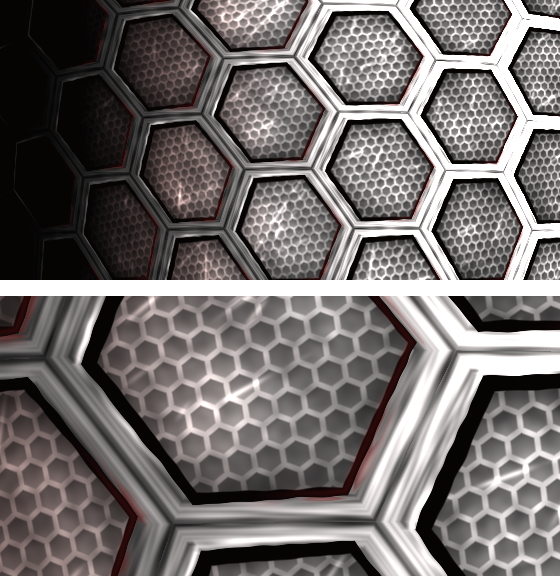
Top, the full canvas; bottom, a detail of the centre.
A Shadertoy shader for this texture:

```glsl
const vec2 LATTICE = vec2(1.7320508, 1.0);
const vec3 RIM_BLACK = vec3(0.025, 0.012, 0.012);
const vec3 RUST = vec3(0.36, 0.06, 0.06);
const vec3 STEEL = vec3(1.0, 0.98, 0.975);
const vec3 WARM_MESH = vec3(1.0, 0.82, 0.80);

vec2 hash2(vec2 p) {
    vec3 q = fract(p.xyx * vec3(0.1031, 0.1030, 0.0973));
    q += dot(q, q.yzx + 33.33);
    return fract((q.xx + q.yz) * q.zy);
}

float gradientNoise(vec2 p) {
    vec2 i = floor(p), f = fract(p);
    vec2 u = f * f * f * (f * (f * 6.0 - 15.0) + 10.0);
    vec2 o = vec2(0.0, 1.0);
    float a = dot(hash2(i) * 2.0 - 1.0, f);
    float b = dot(hash2(i + o.yx) * 2.0 - 1.0, f - o.yx);
    float c = dot(hash2(i + o.xy) * 2.0 - 1.0, f - o.xy);
    float d = dot(hash2(i + 1.0) * 2.0 - 1.0, f - 1.0);
    return mix(mix(a, b, u.x), mix(c, d, u.x), u.y);
}

// Offset from the centre of the nearest flat-topped hexagon
vec2 hexLocal(vec2 p) {
    vec2 a = p - LATTICE * round(p / LATTICE);
    vec2 h = p - 0.5 * LATTICE;
    vec2 b = h - LATTICE * round(h / LATTICE);
    return dot(a, a) < dot(b, b) ? a : b;
}

float hexRadius(vec2 p, float sideScale) {
    p = abs(p);
    return max(p.y, sideScale * dot(p, vec2(0.8660254, 0.5)));
}

// Curved, leaning sheet to flat honeycomb coordinates
vec2 unwarp(vec2 uv) {
    float lean = 0.30 - 0.135 * uv.x;
    float d = uv.x + lean * (uv.y - 0.479) - 1.164;
    float s = 2.667 * d + 0.62 * d * d * d;
    float t = (uv.y - 0.602 + 0.0065 * s * s) / (0.408 - 0.005 * min(s * s, 16.0));
    return vec2((s + 2.5) * 0.8660254, t * (1.02 + 0.04 * t));
}

float ridge(float x, float centre, float width) {
    float d = (x - centre) / width;
    return exp(-d * d);
}

// Faint broken scratches inside one large cell
float scratches(vec2 local, vec2 id, float pixel) {
    float sum = 0.0;
    for (int k = 0; k < 4; k++) {
        vec2 h = hash2(id * 7.0 + float(k) * 3.7 + 20.0);
        float angle = 0.25 + 1.1 * h.x;
        vec2 along = vec2(cos(angle), sin(angle));
        float across = dot(local, vec2(-along.y, along.x)) - (h.y - 0.5) * 0.6;
        float run = dot(local, along);
        float broken = smoothstep(-0.05, 0.25, gradientNoise(vec2(run * 5.0, h.x * 40.0)));
        sum += broken * ridge(across, 0.0, 0.005 + pixel);
    }
    return sum;
}

vec3 meshColor(vec2 p, vec2 local, vec2 id, float x, float pixel) {
    vec2 m = 12.0 * vec2(p.y - 0.15 * p.x, p.x);
    vec2 cell = hexLocal(m);
    float edge = 0.5 - hexRadius(cell, 1.0);
    float soft = 12.0 * pixel;
    float wall = 1.0 - smoothstep(0.07 - 0.5 * soft, 0.11 + soft, edge);
    float patches = gradientNoise(p * 3.5 + 9.0);
    float grain = gradientNoise(m * 1.7);
    float right = smoothstep(0.9, 1.6, x);
    float ground = mix(0.43, 0.33, right) - 0.22 * cell.x + 0.12 * grain;
    float value = mix(ground, 0.70 + 0.35 * grain, wall);
    float light = smoothstep(0.22, 0.95, x) * (1.0 + 0.5 * patches);
    light *= 0.88 + 0.24 * hash2(id + 40.0).x;
    light *= 1.0 - 0.55 * smoothstep(0.22, 0.5, length(local));
    value = value * light * 1.15 + 0.45 * light * scratches(local, id, pixel);
    return value * mix(WARM_MESH, STEEL, smoothstep(0.5, 1.1, x));
}

vec3 frameColor(vec2 p, vec2 local, float edge, float opening, float facing, vec2 uv) {
    float streak = gradientNoise(vec2(edge * 75.0, dot(local, vec2(5.0, 3.0))));
    float smudge = gradientNoise(p * 7.0);
    float light = 0.07 * smoothstep(0.0, 0.5, uv.x) + 0.50 * uv.x * uv.x;
    light *= 1.0 + 0.5 * (uv.y - 0.5) * smoothstep(0.4, 0.9, uv.x);
    float profile = 0.75 + 0.65 * ridge(edge, 0.035, 0.02) - 0.3 * ridge(edge, 0.0, 0.012);
    float value = light * (profile + 0.75 * streak + 0.4 * smudge);
    // Bright lip on the side turned to the light
    float lip = ridge(opening, -0.012, 0.011) * smoothstep(-0.1, 0.7, facing);
    value += lip * (0.12 + 0.55 * smoothstep(0.1, 0.8, uv.x)) * (0.8 + smudge);
    // Worn, rusty lip on the opposite side
    float worn = ridge(opening, 0.0, 0.025) * smoothstep(0.2, 0.9, -facing);
    worn *= smoothstep(-0.1, 0.3, streak + smudge) * smoothstep(0.1, 0.5, uv.x);
    return mix(STEEL * value, RUST, 0.6 * worn);
}

void mainImage(out vec4 fragColor, in vec2 fragCoord) {
    vec2 uv = fragCoord / iResolution.y;
    float pixel = 2.5 / iResolution.y;
    vec2 p = unwarp(uv);
    vec2 local = hexLocal(p);
    vec2 id = round((p - local) / (0.5 * LATTICE));

    // Distances to the bar centre and to the tilted opening
    float edge = 0.5 - hexRadius(local, 1.0);
    vec2 tilted = local - vec2(0.0, 0.05 * local.x);
    float wobble = 0.008 * gradientNoise(p * 14.0);
    float opening = 0.435 - hexRadius(tilted, 1.06) + wobble;
    float facing = dot(normalize(local + 0.0001), vec2(-0.88, 0.47));

    // Mesh sits behind a black shadowed rim
    float rim = 0.035 + 0.014 * facing + 2.0 * wobble;
    vec3 inside = meshColor(p, local, id, uv.x, pixel);
    inside = mix(RIM_BLACK, inside, smoothstep(rim - pixel, rim + pixel, opening));
    float glow = ridge(opening, 0.012, 0.012) * smoothstep(0.3, 0.9, -facing);
    inside += 0.4 * RUST * glow * smoothstep(0.1, 0.6, uv.x);

    vec3 bars = frameColor(p, local, edge, opening, facing, uv);
    vec3 color = mix(bars, inside, smoothstep(-0.5 * pixel, 0.5 * pixel, opening));
    fragColor = vec4(clamp(max(color, RIM_BLACK), 0.0, 1.0), 1.0);
}
```
